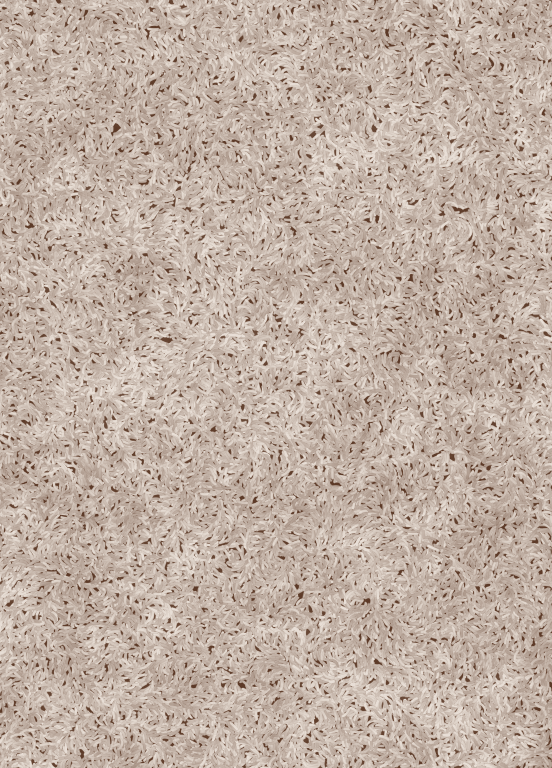
This texture is drawn by a WebGL 1 fragment shader. Its source:

```glsl
precision highp float;

// Beige shaggy carpet: short bent yarn strands are scattered on a jittered
// grid, combed by a noise field into tufts and painted over a brown backing.
// Broad noise adds the soft light and dark patches of the trodden pile.

uniform vec2 u_resolution;

float hash(vec2 p) {
  vec3 q = fract(vec3(p.xyx) * 0.1031);
  q += dot(q, q.yzx + 33.33);
  return fract((q.x + q.y) * q.z);
}

float noise(vec2 p) {
  vec2 i = floor(p);
  vec2 f = fract(p);
  f = f * f * (3.0 - 2.0 * f);
  float low = mix(hash(i), hash(i + vec2(1.0, 0.0)), f.x);
  float high = mix(hash(i + vec2(0.0, 1.0)), hash(i + vec2(1.0, 1.0)), f.x);
  return mix(low, high, f.y);
}

// Distance to a strand along x, bent into a shallow arc
float strandDistance(vec2 q, float halfLength, float bend) {
  q.y += bend * q.x * q.x;
  return length(vec2(max(abs(q.x) - halfLength, 0.0), q.y));
}

// Paints the overlapping strands; returns the tone, below zero in the gaps
float pile(vec2 p) {
  vec2 cell = floor(p);
  float tone = -0.65;
  for (int y = -1; y <= 1; y++) {
    for (int x = -1; x <= 1; x++) {
      vec2 id = cell + vec2(float(x), float(y)) + 40.0;
      for (int k = 0; k < 5; k++) {
        vec2 seed = id + float(k) * vec2(137.0, 71.0);
        vec2 root = id - 40.0 + vec2(hash(seed + 11.3), hash(seed + 47.9));

        // Neighbours lean the same way, with some stray strands
        float lean = 9.0 * noise(root * 0.23 + 60.0);
        lean += 1.5 * (hash(seed + 83.1) - 0.5);
        float c = cos(lean);
        float s = sin(lean);
        vec2 q = mat2(c, -s, s, c) * (p - root);

        float halfLength = mix(0.35, 0.72, hash(seed + 23.7));
        float d = strandDistance(q, halfLength, hash(seed + 5.9) - 0.5);
        float cover = 1.0 - smoothstep(0.08, 0.28, d);
        float shade = 0.87 + 0.62 * (hash(seed + 61.4) - 0.5);
        shade += 0.12 * q.x - 0.3 * smoothstep(0.05, 0.28, d);
        tone = mix(tone, shade, cover);
      }
    }
  }
  return tone;
}

void main() {
  vec2 uv = gl_FragCoord.xy / u_resolution.y;
  float tone = pile(uv * 102.0);

  // Tufts and broad patches
  tone += 0.26 * (noise(uv * 34.0 + 9.0) - 0.5);
  tone += 0.22 * (noise(uv * 11.0 + 31.0) - 0.5);
  tone += 0.05 * (uv.y - 0.5);

  // Fine fibre grain
  tone += 0.12 * (noise(uv * 330.0) - 0.5);

  vec3 shadow = vec3(0.56, 0.46, 0.40);
  vec3 light = vec3(0.84, 0.79, 0.75);
  vec3 color = mix(shadow, light, clamp(tone, -0.7, 1.25));
  gl_FragColor = vec4(color, 1.0);
}
```
